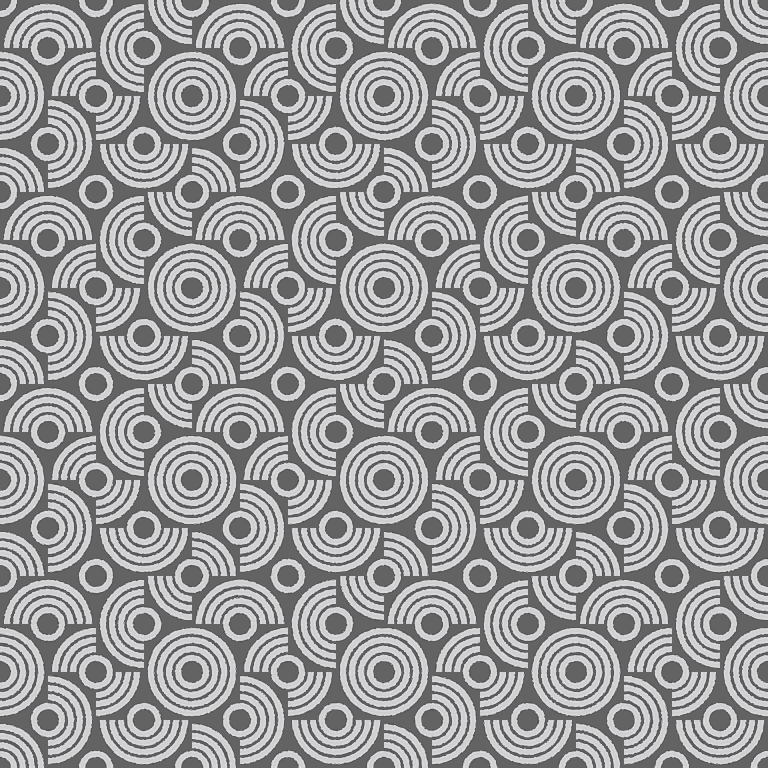
Write a three.js fragment shader that draws this pattern.

```glsl
// Overlapping ringed discs, pale on grey, on a seamless grid of 4 by 4 repeats.
// Each repeat is 4 by 4 cells; every cell holds a quarter of a ringed disc at
// one corner and a quarter of a small single ring at the opposite corner.
varying vec2 vUv;

const float REPEATS = 4.0;          // repeats across and down
const float CELLS = 4.0;            // cells per repeat
const float FIRST_RADIUS = 0.2917;  // middle of the innermost ring, in cells
const float RING_STEP = 0.1875;     // spacing of the rings
const float HALF_WIDTH = 0.0635;    // half the width of a ring
const float LAST_RING = 3.0;        // index of the outermost ring
const float EDGE = 0.014;           // half the width of the smoothed edge
const float ROUGHNESS = 0.018;      // raggedness of the outlines
const float GRAINS = 24.0;          // grains per cell

const vec3 GROUND = vec3(0.39);
const vec3 GROUND_RIM = vec3(0.33);
const vec3 RING = vec3(0.81, 0.81, 0.82);
const vec3 RING_RIM = vec3(0.86, 0.86, 0.87);

// Side of each cell that holds the large disc: 0 left, 1 right; bottom row first.
const mat4 DISC_SIDE = mat4(
  0.0, 0.0, 1.0, 0.0,
  0.0, 0.0, 0.0, 1.0,
  0.0, 1.0, 1.0, 1.0,
  1.0, 0.0, 1.0, 1.0);

float hash(vec2 p) {
  return fract(sin(dot(p, vec2(127.1, 311.7))) * 43758.5453);
}

// Mask with a one in the given slot
vec4 slot(float i) {
  return 1.0 - step(0.5, abs(vec4(0.0, 1.0, 2.0, 3.0) - i));
}

// Corner of the cell at which the large disc is centred
vec2 discCorner(vec2 cell) {
  float side = dot(DISC_SIDE * slot(cell.y), slot(cell.x));
  float odd = mod(cell.x + cell.y, 2.0);
  return vec2(side, abs(odd - side));
}

// Signed distance to the nearest of the rings 0 to last
float ringDistance(float radius, float last) {
  float index = clamp(floor((radius - FIRST_RADIUS) / RING_STEP + 0.5), 0.0, last);
  return abs(radius - FIRST_RADIUS - index * RING_STEP) - HALF_WIDTH;
}

void main() {
  float span = REPEATS * CELLS;
  vec2 p = vUv * span;
  vec2 local = fract(p);
  vec2 corner = discCorner(mod(floor(p), CELLS));

  // Large disc and the small ring facing it
  float disc = ringDistance(length(local - corner), LAST_RING);
  float small = ringDistance(length(local - 1.0 + corner), 0.0);
  float d = min(disc, small);

  // Ragged outline, wrapped at the canvas border
  vec2 grain = mod(floor(p * GRAINS), span * GRAINS);
  d += (hash(grain) - 0.5) * ROUGHNESS;

  // Rims contrast slightly more than the flat areas
  vec3 ground = mix(GROUND_RIM, GROUND, smoothstep(0.018, 0.034, d));
  vec3 ring = mix(RING_RIM, RING, smoothstep(0.026, 0.042, -d));
  gl_FragColor = vec4(mix(ring, ground, smoothstep(-EDGE, EDGE, d)), 1.0);
}
```
